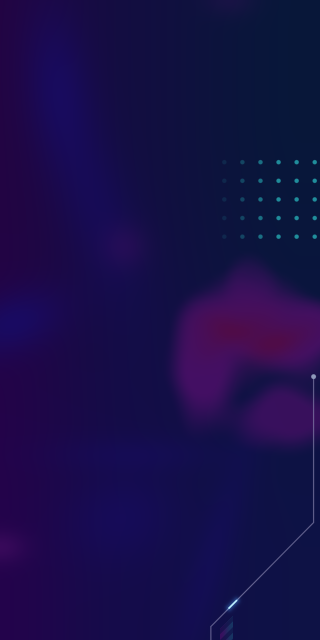
Reproduce this background procedurally as a Shadertoy shader.

```glsl
// Dark violet-to-navy backdrop with blurred blue and magenta light patches,
// a fading grid of teal dots and a thin angled circuit line with a node.
// Soft ellipses tint a base gradient; distance functions draw the details.

const vec3 VIOLET = vec3(0.135, 0.015, 0.26);
const vec3 INDIGO = vec3(0.075, 0.05, 0.255);
const vec3 NAVY = vec3(0.03, 0.09, 0.225);
const vec3 BLUE = vec3(0.09, 0.045, 0.40);
const vec3 MAGENTA = vec3(0.30, 0.06, 0.41);
const vec3 CRIMSON = vec3(0.33, 0.04, 0.24);
const vec3 TEAL = vec3(0.13, 0.58, 0.63);
const vec3 LINE = vec3(0.53, 0.52, 0.68);

float hash(vec2 p) {
    return fract(sin(dot(p, vec2(127.1, 311.7))) * 43758.5453);
}

float noise(vec2 p) {
    vec2 i = floor(p), f = fract(p);
    f = f * f * (3.0 - 2.0 * f);
    return mix(mix(hash(i), hash(i + vec2(1, 0)), f.x),
               mix(hash(i + vec2(0, 1)), hash(i + vec2(1, 1)), f.x), f.y);
}

// Soft rotated ellipse, 1 at its centre
float glow(vec2 p, vec2 center, vec2 radius, float angle) {
    float c = cos(angle), s = sin(angle);
    vec2 d = p - center;
    d = vec2(c * d.x + s * d.y, c * d.y - s * d.x) / radius;
    return exp(-dot(d, d));
}

// Ellipse with a flat core and a blurred rim
float lobe(vec2 p, vec2 center, vec2 radius) {
    return 1.0 - smoothstep(0.45, 1.4, length((p - center) / radius));
}

float segment(vec2 p, vec2 a, vec2 b) {
    vec2 pa = p - a, ba = b - a;
    return length(pa - ba * clamp(dot(pa, ba) / dot(ba, ba), 0.0, 1.0));
}

// Coverage of a shape of the given radius around distance d
float fill(float d, float radius, float aa) {
    return 1.0 - smoothstep(radius - aa, radius + aa, d);
}

vec3 baseGradient(vec2 p) {
    vec3 col = mix(VIOLET, INDIGO, smoothstep(-0.05, 0.42, p.x));
    float navy = smoothstep(0.3, 0.95, p.x);
    col = mix(col, NAVY, navy * mix(0.6, 1.0, smoothstep(0.3, 1.7, p.y)));
    return col + vec3(0.005, -0.005, 0.035) * (1.0 - smoothstep(0.2, 1.6, p.y));
}

vec3 blueLights(vec3 col, vec2 p) {
    float g = 0.65 * glow(p, vec2(0.18, 1.74), vec2(0.10, 0.24), 0.1);
    g += 0.5 * glow(p, vec2(0.30, 1.36), vec2(0.11, 0.32), 0.3);
    g += 0.85 * glow(p, vec2(0.04, 0.99), vec2(0.16, 0.09), 0.35);
    g += 0.35 * glow(p, vec2(0.42, 0.58), vec2(0.26, 0.055), 0.0);
    g += 0.5 * glow(p, vec2(0.38, 0.38), vec2(0.16, 0.13), 0.3);
    g += 0.4 * glow(p, vec2(0.66, 0.25), vec2(0.06, 0.36), -0.3);
    return mix(col, BLUE, min(g, 1.0));
}

vec3 magentaCloud(vec3 col, vec2 p) {
    vec2 q = p + 0.05 * (vec2(noise(p * 8.0), noise(p * 8.0 + 31.0)) - 0.5);
    float clear = 1.0 - lobe(q, vec2(0.78, 0.97), vec2(0.20, 0.14));
    clear *= 1.0 - lobe(q, vec2(0.64, 0.86), vec2(0.11, 0.17));
    clear *= 1.0 - lobe(q, vec2(0.94, 0.93), vec2(0.13, 0.12));
    clear *= 1.0 - 0.8 * lobe(q, vec2(0.91, 0.69), vec2(0.17, 0.09));
    clear *= 1.0 - 0.4 * lobe(q, vec2(0.78, 1.10), vec2(0.07, 0.08));
    col = mix(col, MAGENTA, 0.85 * (1.0 - clear));
    float red = glow(q, vec2(0.74, 0.97), vec2(0.11, 0.06), 0.2)
              + glow(q, vec2(0.87, 0.91), vec2(0.09, 0.055), 0.3);
    col = mix(col, CRIMSON, 0.7 * min(red, 1.0));
    // Faint stray patches
    float stray = 0.28 * glow(p, vec2(0.39, 1.23), vec2(0.07), 0.0)
                + 0.5 * glow(p, vec2(0.0, 0.29), vec2(0.08, 0.05), 0.0)
                + 0.2 * glow(p, vec2(0.72, 2.0), vec2(0.08, 0.05), 0.0);
    return mix(col, MAGENTA, stray);
}

vec3 dotGrid(vec3 col, vec2 p, float aa) {
    vec2 pitch = vec2(0.0565, 0.0582);
    vec2 g = (p - vec2(0.701, 1.2604)) / pitch;
    vec2 cell = clamp(floor(g + 0.5), vec2(0.0), vec2(5.0, 4.0));
    float alpha = mix(0.14, 0.95, smoothstep(-0.3, 3.3, cell.x));
    return mix(col, TEAL, alpha * fill(length((g - cell) * pitch), 0.0068, aa));
}

vec3 circuit(vec3 col, vec2 p, float aa) {
    vec2 node = vec2(0.980, 0.823), bend = vec2(0.980, 0.367);
    vec2 knee = vec2(0.659, 0.042);
    // Striped tag under the line
    float tag = step(0.6875, p.x) * step(p.x, 0.729) * step(p.y, p.x - 0.651);
    float stripe = smoothstep(0.35, 0.65, abs(fract((p.y - p.x) * 28.0) * 2.0 - 1.0));
    vec3 tint = mix(vec3(0.27, 0.06, 0.40), vec3(0.10, 0.25, 0.42), smoothstep(0.69, 0.725, p.x));
    col = mix(col, tint, tag * mix(0.25, 0.75, stripe));
    // Line, spark and end node
    float d = min(segment(p, node, bend), segment(p, bend, knee));
    d = min(d, segment(p, knee, vec2(knee.x, -0.1)));
    col = mix(col, LINE, 0.75 * fill(d, 0.0016, aa));
    float spark = segment(p, vec2(0.716, 0.100), vec2(0.739, 0.123));
    col += vec3(0.08, 0.20, 0.25) * exp(-spark * spark * 9000.0);
    col = mix(col, vec3(0.75, 0.95, 1.0), fill(spark, 0.0025, aa));
    return mix(col, vec3(0.56, 0.60, 0.73), fill(length(p - node), 0.0075, aa));
}

void mainImage(out vec4 fragColor, in vec2 fragCoord) {
    vec2 p = fragCoord / iResolution.xy * vec2(1.0, 2.0);
    float aa = 0.75 / iResolution.x;
    vec3 col = magentaCloud(blueLights(baseGradient(p), p), p);
    col = circuit(dotGrid(col, p, aa), p, aa);
    fragColor = vec4(col, 1.0);
}
```
